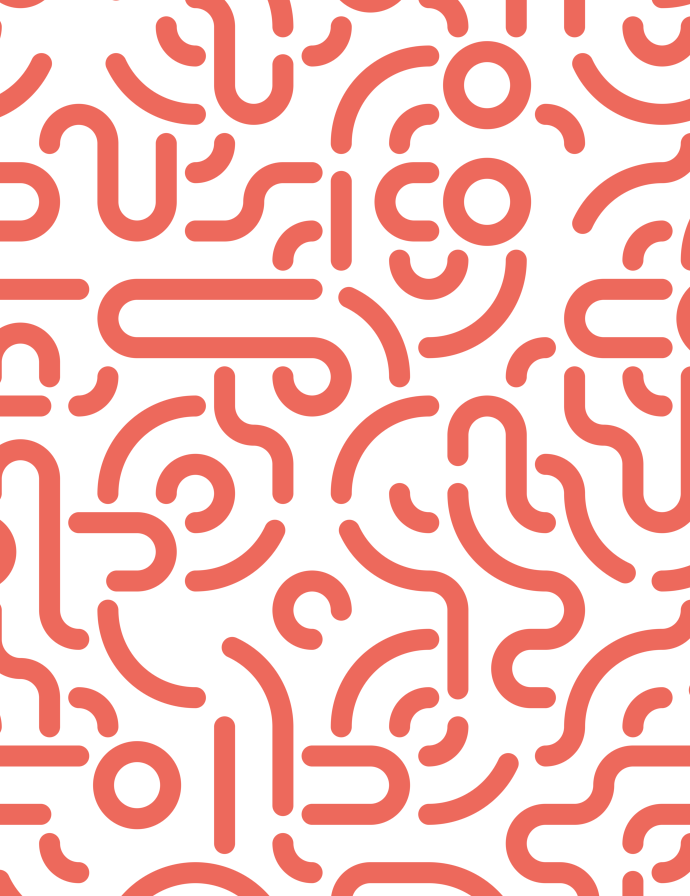
This pattern is drawn by a Shadertoy shader. Its source:

```glsl
// Irregular maze of rounded coral strokes: hooks, rings, S-curves and bars on white.
#define TILES_HIGH 7.68
#define HALF_WIDTH 0.36
#define TRIM 1.3
#define TRIM_CHANCE 0.45
#define DROP_CHANCE 0.15
#define SEED 3.0
#define STROKE_COLOR vec3(0.93, 0.41, 0.36)
#define PAPER_COLOR vec3(1.0)

const float QUARTER = 1.5707963;

float hash(vec2 id, float salt) {
    return fract(sin(dot(id, vec2(127.1, 311.7)) + (salt + SEED) * 74.7) * 43758.5453);
}

// Random length to cut from the end of a stroke
float trimOf(vec2 id, float salt) {
    return hash(id, salt) < TRIM_CHANCE ? TRIM : 0.0;
}

// Distance to an arc about the origin, from angle 0 to sweep
float arc(vec2 p, float radius, float sweep) {
    float a = clamp(atan(p.y, p.x), 0.0, sweep);
    return length(p - radius * vec2(cos(a), sin(a)));
}

// Distance to an upright bar at x = 0 between two heights
float bar(vec2 p, float low, float high) {
    return length(vec2(p.x, p.y - clamp(p.y, low, high)));
}

// Leg rising from the lower edge, then a quarter turn to the centre line
float hook(vec2 p, float low, float turn) {
    return min(bar(p + vec2(1.0, 0.0), low, turn),
               arc(vec2(-p.x, p.y - turn), 1.0, QUARTER));
}

// Arch of two hooks, with one leg shortened
float arch(vec2 p, float turn, float trim) {
    return min(hook(p, min(trim - 2.0, turn), turn),
               hook(vec2(-p.x, p.y), -2.0, turn));
}

// Strokes of one tile spanning -2..2; they meet the edges at -1 and 1
float tileDistance(vec2 p, vec2 id) {
    float kind = hash(id, 1.0);
    vec2 side = 1.0 - 2.0 * mod(id, 2.0);
    vec2 flip = sign(vec2(hash(id, 2.0), hash(id, 3.0)) - 0.5);
    bool nested = kind < 0.38;

    // Nested arcs mostly share a centre with their neighbours
    p *= nested && hash(id, 4.0) < 0.75 ? side : flip;
    if (hash(id, 5.0) < 0.5) p = p.yx;
    float trimA = trimOf(id, 6.0);
    float trimB = trimOf(id, 7.0);

    if (nested) {
        float d = arc(p + 2.0, 3.0, QUARTER - trimA / 3.0);
        if (hash(id, 8.0) > DROP_CHANCE) d = min(d, arc(p + 2.0, 1.0, QUARTER));
        if (hash(id, 9.0) > DROP_CHANCE) d = min(d, arc(2.0 - p, 1.0, QUARTER));
        return d;
    }
    // Parallel bars
    if (kind < 0.52)
        return min(bar(p + vec2(1.0, 0.0), trimA - 2.0, 2.0),
                   bar(p - vec2(1.0, 0.0), -2.0, 2.0 - trimB));
    // S-curve between two corner arcs
    if (kind < 0.65) {
        float curve = min(hook(p, -2.0, -1.0), hook(-p, -2.0, -1.0));
        float corners = min(arc(vec2(2.0 - p.x, p.y + 2.0), 1.0, QUARTER),
                            arc(vec2(p.x + 2.0, 2.0 - p.y), 1.0, QUARTER));
        return min(curve, corners);
    }
    // Low arch under a bar
    if (kind < 0.79)
        return min(arch(p, -1.5, 0.0),
                   bar(vec2(p.y - 1.0, p.x), trimA - 2.0, 2.0));
    // Tall arch
    if (kind < 0.92) return arch(p, 0.0, trimA);
    // Ring
    return abs(length(p) - 1.15);
}

void mainImage(out vec4 fragColor, in vec2 fragCoord) {
    float unitsHigh = 4.0 * TILES_HIGH;
    vec2 p = fragCoord / iResolution.y * unitsHigh + vec2(1.3, 2.2);
    vec2 cell = floor(p / 4.0);

    // Nearest stroke, including round caps that reach in from next door
    float d = 1e3;
    for (int y = -1; y <= 1; y++)
    for (int x = -1; x <= 1; x++) {
        vec2 id = cell + vec2(x, y);
        d = min(d, tileDistance(p - (id + 0.5) * 4.0, id));
    }

    float pixel = unitsHigh / iResolution.y;
    float ink = 1.0 - smoothstep(-0.7 * pixel, 0.7 * pixel, d - HALF_WIDTH);
    fragColor = vec4(mix(PAPER_COLOR, STROKE_COLOR, ink), 1.0);
}
```
